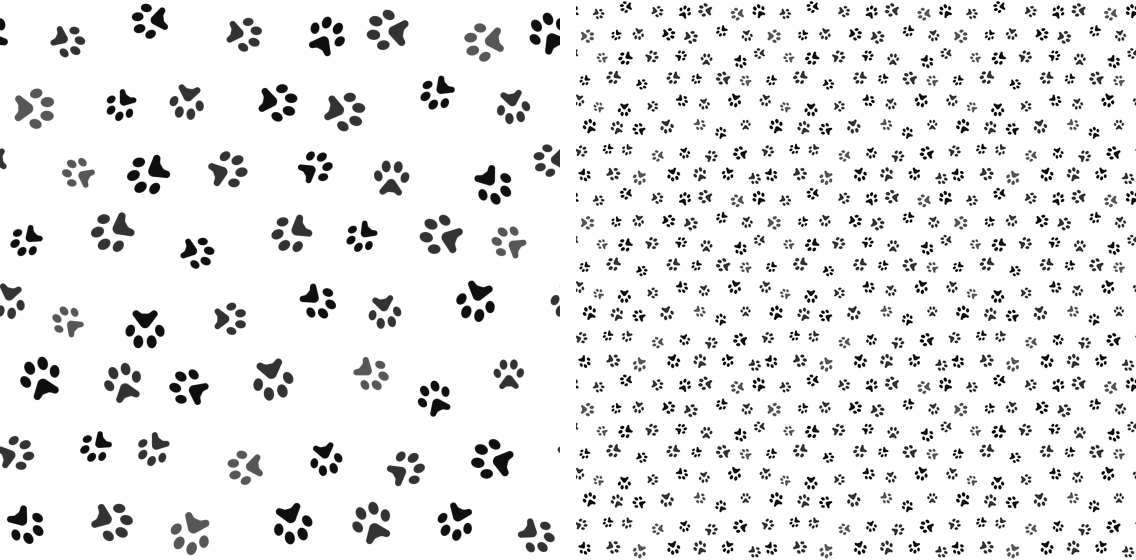
Left, the tile; right, the same tile 3 across and 3 down.
Write a WebGL 2 fragment shader that draws this pattern.

```glsl
#version 300 es
precision highp float;

uniform vec2 u_resolution;
out vec4 fragColor;

#define GRID vec2(7.0, 8.0)   // paws per row, rows (even, so the stagger wraps)
#define JITTER 0.42           // wander inside a cell, as a share of the cell
#define SIZE_MIN 0.0270       // half width of a paw
#define SIZE_MAX 0.0365
#define EDGE_PIXELS 1.5       // width of the smoothed edge
#define SEED 11u
#define PAPER vec3(1.0)
#define BLACK vec3(0.06)
#define CHARCOAL vec3(0.20)
#define GREY vec3(0.34)

const float TAU = 6.2831853;

// Integer hash: three random values from 0 to 1
vec3 hash3(vec2 cell, uint salt) {
    uvec3 v = uvec3(uvec2(cell), salt + SEED) * 1664525u + 1013904223u;
    v.x += v.y * v.z; v.y += v.z * v.x; v.z += v.x * v.y;
    v ^= v >> 16u;
    v.x += v.y * v.z; v.y += v.z * v.x; v.z += v.x * v.y;
    return vec3(v >> 8u) / 16777216.0;
}

mat2 rotation(float angle) {
    float c = cos(angle), s = sin(angle);
    return mat2(c, s, -s, c);
}

float smoothUnion(float a, float b, float k) {
    float h = max(k - abs(a - b), 0.0) / k;
    return min(a, b) - 0.25 * h * h * k;
}

// Ellipse whose top leans to the right
float toe(vec2 p, vec2 center, vec2 radii, float lean) {
    p = rotation(lean) * (p - center);
    float k = length(p / radii);
    return k * (k - 1.0) / max(length(p / (radii * radii)), 0.001);
}

// Domed pad: a tapered limb to each lobe, filled in the middle
float pad(vec2 p) {
    vec2 dome = vec2(0.0, -0.33), limb = vec2(0.46, -0.45);
    float t = clamp(dot(p - dome, limb) / dot(limb, limb), 0.0, 1.0);
    float lobes = length(p - dome - limb * t) - mix(0.28, 0.18, t);
    float middle = length(p - vec2(0.0, -0.54)) - 0.25;
    return smoothUnion(lobes, middle, 0.12);
}

// Upright paw of half width 1, mirrored about its axis
float paw(vec2 p) {
    p.x = abs(p.x);
    float inner = toe(p, vec2(0.34, 0.645), vec2(0.25, 0.33), 0.08);
    float outer = toe(p, vec2(0.755, 0.08), vec2(0.235, 0.31), 0.32);
    return min(pad(p), min(inner, outer));
}

// Each row holds one grey paw, three black and three charcoal ones
vec3 pawTone(vec2 id) {
    float offset = floor(GRID.x * hash3(vec2(0.0, id.y), 2u).x);
    float rank = mod(id.x * 3.0 + offset, GRID.x);
    return rank < 0.5 ? GREY : rank < 3.5 ? BLACK : CHARCOAL;
}

void main() {
    vec2 uv = gl_FragCoord.xy / u_resolution;
    float edge = EDGE_PIXELS / min(u_resolution.x, u_resolution.y);
    vec3 color = PAPER;

    // Nearby cells of the staggered, wrapping grid
    for (int j = -1; j <= 1; j++) {
        float row = floor(uv.y * GRID.y) + float(j);
        float stagger = 0.5 * mod(row, 2.0);
        for (int i = -1; i <= 1; i++) {
            float column = floor(uv.x * GRID.x - stagger) + float(i);
            vec2 id = mod(vec2(column, row), GRID);
            vec3 place = hash3(id, 0u);
            float size = mix(SIZE_MIN, SIZE_MAX, hash3(id, 1u).x);

            vec2 center = vec2(column + stagger, row) + 0.5 + JITTER * (place.xy - 0.5);
            vec2 p = rotation(TAU * place.z) * (uv - center / GRID) / size;
            float distanceToPaw = paw(p) * size;
            float ink = 1.0 - smoothstep(-0.5 * edge, 0.5 * edge, distanceToPaw);
            color = mix(color, pawTone(id), ink);
        }
    }

    fragColor = vec4(color, 1.0);
}
```
